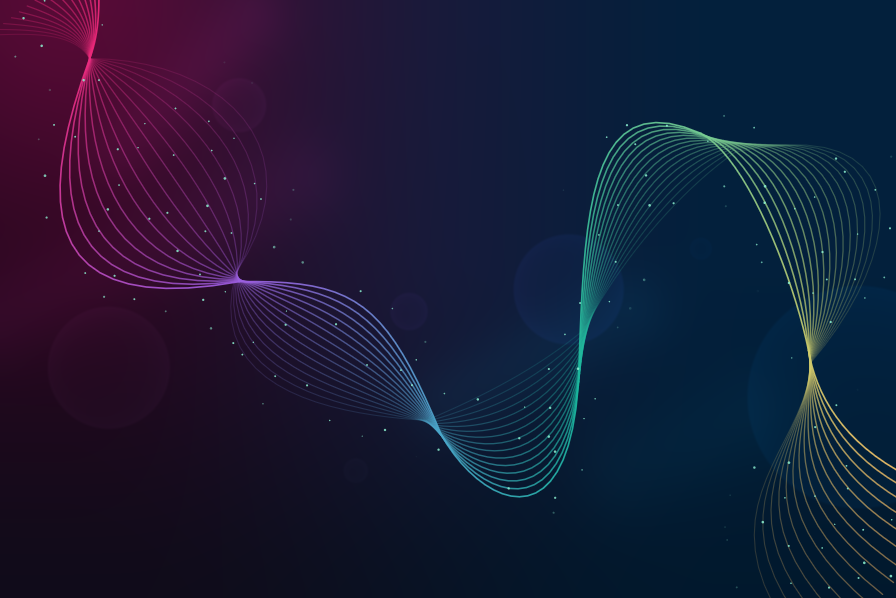
Write a Shadertoy shader that draws this background.

```glsl
const int LINES = 15;
const int STEPS = 20;
const float LINE_WIDTH = 0.0011;
const float DUST_CELL = 0.052;
const float DUST_REACH = 0.06;

const vec3 PLUM = vec3(0.15, 0.025, 0.115);
const vec3 INDIGO = vec3(0.095, 0.10, 0.225);
const vec3 NAVY = vec3(0.01, 0.125, 0.235);
const vec3 DUSK = vec3(0.06, 0.045, 0.10);
const vec3 DEEP_SEA = vec3(0.005, 0.095, 0.175);
const vec3 ROSE_GLOW = vec3(0.19, 0.015, 0.095);
const vec3 MAUVE_HAZE = vec3(0.045, 0.01, 0.035);
const vec3 TEAL_HAZE = vec3(0.005, 0.05, 0.06);
const vec3 PINK = vec3(0.93, 0.16, 0.48);
const vec3 VIOLET = vec3(0.62, 0.36, 0.88);
const vec3 CYAN = vec3(0.30, 0.65, 0.80);
const vec3 TEAL = vec3(0.10, 0.72, 0.62);
const vec3 GREEN = vec3(0.45, 0.80, 0.58);
const vec3 YELLOW = vec3(0.80, 0.80, 0.42);
const vec3 ORANGE = vec3(1.00, 0.74, 0.40);
const vec3 DUST = vec3(0.55, 0.95, 0.82);

float hash(vec2 cell) {
    return fract(sin(dot(cell, vec2(127.1, 311.7))) * 43758.5);
}

float segmentDistance(vec2 p, vec2 a, vec2 b) {
    vec2 ab = b - a;
    return length(p - a - ab * clamp(dot(p - a, ab) / max(dot(ab, ab), 1e-9), 0.0, 1.0));
}

float streak(vec2 p, vec2 a, vec2 b, float width) {
    float d = segmentDistance(p, a, b) / width;
    return exp(-d * d);
}

// Translucent disc with a brighter rim
float bubble(vec2 p, vec2 centre, float radius) {
    float d = length(p - centre) - radius;
    float inside = 1.0 - smoothstep(-0.003, 0.003, d);
    return inside * (0.3 + 0.4 * exp(min(d, 0.0) * 4.0 / radius));
}

vec2 bezier(vec2 a, vec2 b, vec2 c, vec2 d, float t) {
    float u = 1.0 - t;
    return u * u * u * a + 3.0 * u * t * (u * b + t * c) + t * t * t * d;
}

// Lines blended between a bright edge curve (a) and a faint one (b)
void ribbon(vec2 p, vec2 a0, vec2 a1, vec2 a2, vec2 a3, vec2 b0, vec2 b1, vec2 b2, vec2 b3,
            vec3 startColor, vec3 endColor, inout vec3 color, inout float nearest) {
    vec2 low = min(min(min(a0, a1), min(a2, a3)), min(min(b0, b1), min(b2, b3)));
    vec2 high = max(max(max(a0, a1), max(a2, a3)), max(max(b0, b1), max(b2, b3)));
    if (any(lessThan(p, low - DUST_REACH)) || any(greaterThan(p, high + DUST_REACH))) return;
    float pixel = 1.0 / iResolution.y;
    for (int i = LINES - 1; i >= 0; i--) {
        float s = float(i) / float(LINES - 1);
        vec2 c0 = mix(a0, b0, s), c1 = mix(a1, b1, s), c2 = mix(a2, b2, s), c3 = mix(a3, b3, s);
        vec2 previous = c0;
        float best = 10.0, along = 0.0;
        for (int k = 1; k <= STEPS; k++) {
            float t = float(k) / float(STEPS);
            vec2 next = bezier(c0, c1, c2, c3, t);
            float d = segmentDistance(p, previous, next);
            if (d < best) { best = d; along = t; }
            previous = next;
        }
        nearest = min(nearest, best);
        float width = LINE_WIDTH * mix(1.25, 0.8, s);
        float coverage = clamp((width - best) / pixel + 0.5, 0.0, 1.0);
        color = mix(color, mix(startColor, endColor, along), coverage * mix(0.92, 0.18, pow(s, 0.7)));
    }
}

vec3 background(vec2 p) {
    vec3 c = mix(PLUM, INDIGO, smoothstep(0.1, 0.8, p.x));
    c = mix(c, NAVY, smoothstep(0.6, 1.25, p.x));
    vec3 ground = mix(DUSK, DEEP_SEA, smoothstep(0.2, 1.2, p.x));
    c = mix(ground, c, smoothstep(-0.05, 0.6, p.y));
    vec2 corner = p - vec2(0.12, 1.02);
    c += ROSE_GLOW * exp(-8.0 * dot(corner, corner));
    // Soft haze
    c += MAUVE_HAZE * streak(p, vec2(0.0, 0.47), vec2(0.5, 0.70), 0.08);
    c += MAUVE_HAZE * streak(p, vec2(0.2, 0.75), vec2(0.42, 0.97), 0.06);
    c += TEAL_HAZE * 0.7 * streak(p, vec2(0.75, 0.33), vec2(1.05, 0.48), 0.07);
    c += TEAL_HAZE * 0.5 * streak(p, vec2(1.05, 0.22), vec2(1.25, 0.30), 0.09);
    // Bubbles
    c += vec3(0.02, 0.03, 0.08) * bubble(p, vec2(0.951, 0.516), 0.092);
    c += vec3(0.0, 0.035, 0.06) * bubble(p, vec2(1.436, 0.336), 0.186);
    c += vec3(0.04, 0.02, 0.04) * bubble(p, vec2(0.182, 0.385), 0.102);
    c += vec3(0.05, 0.02, 0.05) * bubble(p, vec2(0.400, 0.824), 0.045);
    c += vec3(0.035, 0.02, 0.06) * bubble(p, vec2(0.684, 0.479), 0.031);
    c += vec3(0.02, 0.02, 0.03) * bubble(p, vec2(0.595, 0.213), 0.020);
    c += vec3(0.0, 0.02, 0.04) * bubble(p, vec2(1.172, 0.584), 0.018);
    return c;
}

// One small speck in some of the cells
float dust(vec2 p) {
    vec2 cell = floor(p / DUST_CELL);
    vec2 spot = 0.1 + 0.8 * vec2(hash(cell), hash(cell + 37.0));
    float radius = mix(0.0010, 0.0022, hash(cell + 71.0));
    float d = length(p - (cell + spot) * DUST_CELL);
    return step(0.4, hash(cell + 13.0)) * clamp((radius - d) * iResolution.y + 0.5, 0.0, 1.0);
}

void mainImage(out vec4 fragColor, in vec2 fragCoord) {
    vec2 p = fragCoord / iResolution.y;
    vec3 color = background(p);
    float nearest = 10.0;
    // Lobes of the ribbon, from upper left to lower right
    ribbon(p, vec2(.164, 1.078), vec2(.164, 1.02), vec2(.172, .961), vec2(.150, .902), vec2(-.02, .941), vec2(.059, .945), vec2(.125, .945), vec2(.150, .902), PINK, PINK, color, nearest);
    ribbon(p, vec2(.150, .902), vec2(.049, .629), vec2(.088, .473), vec2(.400, .529), vec2(.150, .902), vec2(.371, .902), vec2(.533, .752), vec2(.395, .545), PINK, VIOLET, color, nearest);
    ribbon(p, vec2(.400, .529), vec2(.596, .532), vec2(.645, .496), vec2(.738, .273), vec2(.395, .545), vec2(.335, .336), vec2(.586, .305), vec2(.713, .297), VIOLET, CYAN, color, nearest);
    ribbon(p, vec2(.738, .273), vec2(.801, .160), vec2(.947, .082), vec2(.967, .355), vec2(.713, .297), vec2(.781, .326), vec2(.889, .375), vec2(.977, .449), CYAN, TEAL, color, nearest);
    ribbon(p, vec2(.967, .355), vec2(.977, .629), vec2(.977, .863), vec2(1.172, .777), vec2(.977, .449), vec2(1.035, .561), vec2(1.133, .678), vec2(1.230, .746), TEAL, GREEN, color, nearest);
    ribbon(p, vec2(1.172, .777), vec2(1.25, .736), vec2(1.328, .531), vec2(1.352, .414), vec2(1.230, .746), vec2(1.543, .814), vec2(1.514, .580), vec2(1.357, .395), GREEN, YELLOW, color, nearest);
    ribbon(p, vec2(1.352, .414), vec2(1.367, .326), vec2(1.430, .217), vec2(1.621, .165), vec2(1.357, .395), vec2(1.348, .238), vec2(1.140, .141), vec2(1.367, -.113), YELLOW, ORANGE, color, nearest);
    color = mix(color, DUST, 0.85 * dust(p) * (1.0 - smoothstep(0.02, DUST_REACH, nearest)));
    fragColor = vec4(color, 1.0);
}
```
